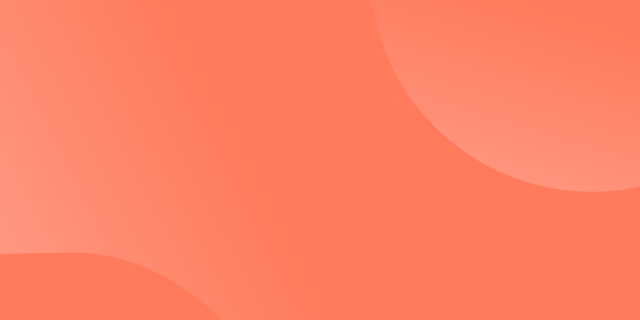
Reproduce this background procedurally as a Shadertoy shader.

```glsl
const vec3 CORAL = vec3(1.0, 0.482, 0.361);
const vec3 PALE_CORAL = vec3(1.0, 0.592, 0.502);

// Antialiased coverage of the inside of a signed distance
float coverage(float dist, float pixel) {
    return 1.0 - smoothstep(-0.7 * pixel, 0.7 * pixel, dist);
}

// Linear fade along an axis: 1 at start, 0 at end
float linearFade(vec2 p, vec2 axis, float start, float end) {
    return clamp((end - dot(p, axis)) / (end - start), 0.0, 1.0);
}

float circleDistance(vec2 p, vec2 center, float radius) {
    return length(p - center) - radius;
}

// Hill with a flat left flank and a parabolic right flank
float hillDistance(vec2 p, vec2 crest, float leftBend, float rightBend) {
    float x = p.x - crest.x;
    float bend = x < 0.0 ? leftBend : rightBend;
    float height = crest.y - bend * x * x;
    float slope = 2.0 * bend * x;
    return (p.y - height) / sqrt(1.0 + slope * slope);
}

void mainImage(out vec4 fragColor, in vec2 fragCoord) {
    float pixel = 1.0 / iResolution.y;
    vec2 p = fragCoord * pixel;

    // Diagonal glow on the left, hidden behind the hill
    float glow = linearFade(p, vec2(0.887, 0.462), 0.10, 0.924);
    float hill = coverage(hillDistance(p, vec2(0.24, 0.21), 0.07, 1.0), pixel);
    vec3 color = mix(CORAL, PALE_CORAL, glow * (1.0 - hill));

    // Large disc, brightest along its lower rim
    float disc = coverage(circleDistance(p, vec2(1.849, 1.095), 0.694), pixel);
    float sheen = 0.9 * linearFade(p, vec2(0.287, 0.958), 0.88, 1.42);
    color = mix(color, PALE_CORAL, disc * sheen);

    fragColor = vec4(color, 1.0);
}
```
